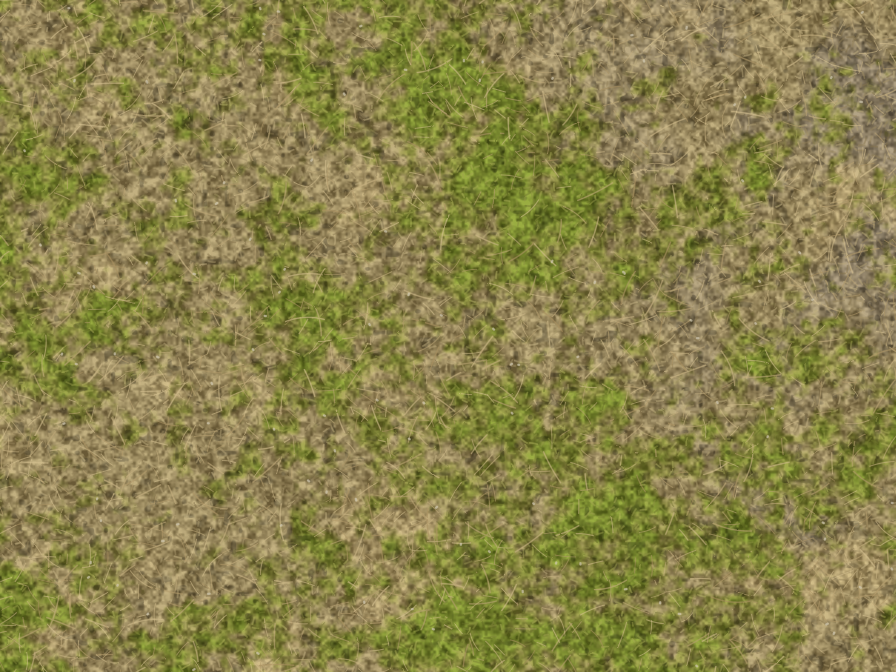
A WebGL 1 fragment shader for this texture:

```glsl
precision highp float;
// Sunlit patchy meadow seen from afar: green tufts, dry straw and bare grey soil.
uniform vec2 u_resolution;

float hash(vec2 p) {
  vec3 q = fract(vec3(p.xyx) * 0.1031);
  q += dot(q, q.yzx + 33.33);
  return fract((q.x + q.y) * q.z);
}

float noise(vec2 p) {
  vec2 i = floor(p), f = fract(p);
  f = f * f * (3.0 - 2.0 * f);
  return mix(mix(hash(i), hash(i + vec2(1.0, 0.0)), f.x),
             mix(hash(i + vec2(0.0, 1.0)), hash(i + 1.0), f.x), f.y);
}

float fbm(vec2 p) {
  float sum = 0.0, gain = 0.5;
  for (int i = 0; i < 5; i++) {
    sum += gain * noise(p);
    p = mat2(1.6, 1.2, -1.2, 1.6) * p + 17.3;
    gain *= 0.55;
  }
  return sum / 1.06;
}

// One slightly bent stroke per cell; returns coverage and a random shade.
vec2 strokes(vec2 p, float density, float halfLength, float width, float seed) {
  vec2 g = p * density, cell = floor(g);
  float soft = 0.75 * density / u_resolution.y;
  vec2 result = vec2(0.0);
  for (int y = -1; y <= 1; y++) {
    for (int x = -1; x <= 1; x++) {
      vec2 id = cell + vec2(float(x), float(y));
      vec2 key = id + seed;
      vec2 d = g - id - vec2(hash(key + 3.1), hash(key + 57.7));
      float angle = 3.1416 * hash(key + 91.3);
      float c = cos(angle), s = sin(angle);
      d = vec2(c * d.x + s * d.y, c * d.y - s * d.x);
      d.y += (hash(key + 23.9) - 0.5) * 0.5 * d.x * d.x;
      float reach = halfLength * mix(0.4, 1.0, hash(key + 141.7));
      float dist = length(vec2(max(abs(d.x) - reach, 0.0), d.y));
      float cover = 1.0 - smoothstep(width - soft, width + soft, dist);
      if (cover > result.x) result = vec2(cover, hash(key + 211.1));
    }
  }
  return result;
}

void main() {
  vec2 p = gl_FragCoord.xy / u_resolution.y;

  // Broad patches: drier toward the right and the lower left
  float rightSide = smoothstep(0.75, 1.3, p.x + 0.25 * (p.y - 0.5));
  float leftCorner = 1.0 - smoothstep(0.05, 0.35, length(p - vec2(0.05, 0.28)));
  float patches = fbm(p * 4.0 + 5.0);
  float clumps = fbm(p * 22.0 + 40.0);
  float tufts = noise(p * 75.0 + 9.0);
  float lushness = 0.56 + 1.3 * (patches - 0.5) + 1.3 * (clumps - 0.5)
                 + 0.45 * (tufts - 0.5) - 0.3 * rightSide - 0.22 * leftCorner;
  float green = smoothstep(0.3, 0.72, lushness);
  float strawPatch = smoothstep(0.5, 0.68, fbm(p * 7.0 + 71.0));
  float soil = smoothstep(0.42, 0.62, fbm(p * 6.0 + 120.0) + 0.12 * (p.y - 0.5))
             * rightSide * (1.0 - 0.7 * strawPatch);

  // Fine leaf and litter grain
  float grain = 0.3 * noise(p * 80.0 + 13.0) + 0.35 * noise(p * 135.0 + 31.0)
              + 0.35 * noise(p * 235.0 + 77.0);
  grain = clamp(0.5 + 1.9 * (grain - 0.5), 0.0, 1.0);

  vec3 grass = mix(vec3(0.33, 0.33, 0.11), vec3(0.67, 0.66, 0.34), grain);
  grass = mix(grass, grass * vec3(0.9, 1.03, 0.75), smoothstep(0.6, 1.0, lushness));
  vec3 litter = mix(vec3(0.41, 0.35, 0.21), vec3(0.76, 0.69, 0.50), grain);
  vec3 ground = mix(vec3(0.38, 0.34, 0.28), vec3(0.68, 0.62, 0.53), grain);
  vec3 color = mix(mix(litter, ground, 0.75 * soil), grass, green);
  color += vec3(0.06, 0.05, 0.035) * strawPatch * (1.0 - green);

  // Shadowed gaps between tufts
  float gaps = smoothstep(0.68, 0.9, noise(p * 95.0 + 201.0));
  color *= 1.0 - 0.24 * gaps * (1.0 - 0.4 * strawPatch);

  // Short blades, green in the tufts and pale in the litter
  vec2 blade = strokes(p, 85.0, 0.5, 0.11, 0.0);
  vec3 bladeColor = mix(mix(vec3(0.50, 0.43, 0.28), vec3(0.80, 0.73, 0.54), blade.y),
                        mix(vec3(0.37, 0.40, 0.13), vec3(0.69, 0.70, 0.35), blade.y), green);
  color = mix(color, bladeColor, 0.5 * blade.x);

  // Long dry stalks, gathered in the straw patches
  for (int i = 0; i < 3; i++) {
    float layer = float(i);
    vec2 stalk = strokes(p + 0.37 * layer, 24.0 + 9.0 * layer, 0.7, 0.025, 300.0 + 50.0 * layer);
    float chance = step(0.62 - 0.45 * strawPatch + 0.15 * green, stalk.y);
    vec3 straw = mix(vec3(0.66, 0.56, 0.37), vec3(0.85, 0.77, 0.58), fract(stalk.y * 7.0));
    color = mix(color, straw, 0.6 * stalk.x * chance);
  }

  // Rare pale pebbles and glints
  vec2 pebble = strokes(p, 42.0, 0.05, 0.07, 700.0);
  color = mix(color, vec3(0.82, 0.79, 0.70), 0.7 * pebble.x * step(0.95, pebble.y));

  gl_FragColor = vec4(color, 1.0);
}
```
